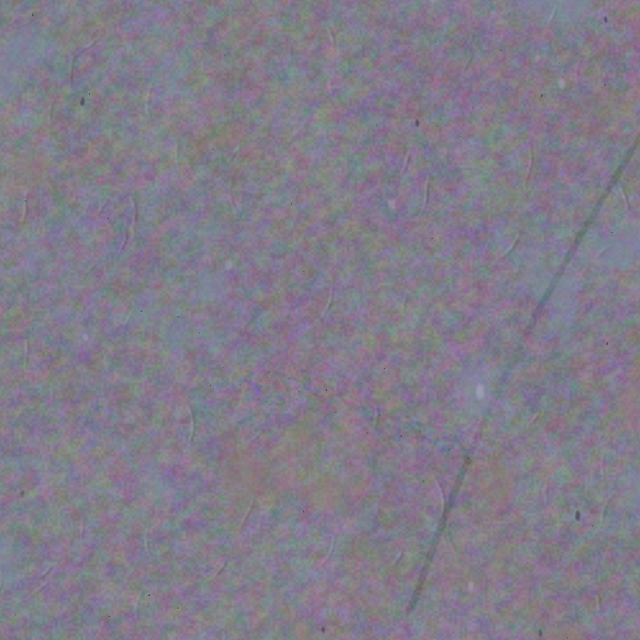
Give the GLSL for this texture, as a Shadertoy shader.

```glsl
// Weathered grey-violet surface: mottled pastel chroma, faint scratches, specks and stains.

const vec3 BASE_COLOR    = vec3(0.506, 0.486, 0.543);
const vec3 MAGENTA_AXIS  = vec3(0.038, -0.056, 0.044);  // magenta against green
const vec3 BLUE_AXIS     = vec3(-0.042, 0.006, 0.046);  // blue against tan
const vec3 PALE_BLUE     = vec3(0.50, 0.55, 0.63);
const vec3 OCHRE         = vec3(0.53, 0.49, 0.44);
const vec3 DARK_STAIN    = vec3(0.30, 0.26, 0.34);
const vec3 PALE_STAIN    = vec3(0.66, 0.65, 0.73);
const vec3 GREEN_SPECK   = vec3(0.20, 0.43, 0.32);
const vec3 RED_SPECK     = vec3(0.70, 0.43, 0.45);
const vec3 BLACK_SPECK   = vec3(0.16, 0.19, 0.20);
const float MOTTLE_SCALE = 58.0;
const float PATCH_SCALE  = 8.0;
const float LIGHT_AMOUNT = 0.050;
const float GRAIN_AMOUNT = 0.030;
const float PI = 3.14159;

vec3 hash3(vec2 p) {
    vec3 q = fract(vec3(p.xyx) * vec3(0.1031, 0.1030, 0.0973));
    q += dot(q, q.yxz + 33.33);
    return fract((q.xxy + q.yzz) * q.zyx);
}

// Three independent smooth noises in -1..1
vec3 noise3(vec2 p) {
    vec2 cell = floor(p), f = fract(p);
    f = f * f * (3.0 - 2.0 * f);
    vec3 low = mix(hash3(cell), hash3(cell + vec2(1, 0)), f.x);
    vec3 high = mix(hash3(cell + vec2(0, 1)), hash3(cell + vec2(1, 1)), f.x);
    return mix(low, high, f.y) * 2.0 - 1.0;
}

mat2 rotation(float a) {
    return mat2(cos(a), sin(a), -sin(a), cos(a));
}

float segmentDistance(vec2 p, vec2 a, vec2 b) {
    vec2 d = b - a;
    return length(p - a - d * clamp(dot(p - a, d) / dot(d, d), 0.0, 1.0));
}

// Broken patch of debris crossing the lower middle
float debrisMask(vec2 uv) {
    float d = min(segmentDistance(uv, vec2(0.40, 0.40), vec2(0.50, 0.39)),
                  segmentDistance(uv, vec2(0.50, 0.38), vec2(0.73, 0.30)));
    return exp(-d * d * 500.0);
}

vec3 addSpecks(vec3 color, vec2 uv, float scale, float density) {
    vec2 home = floor(uv * scale);
    for (int y = -1; y <= 1; y++)
    for (int x = -1; x <= 1; x++) {
        vec2 cell = home + vec2(x, y);
        vec3 place = hash3(cell + scale), kind = hash3(cell + 311.0);
        vec2 center = (cell + place.xy) / scale;
        float chance = density * (1.0 + 9.0 * debrisMask(center));
        vec2 d = rotation(kind.z * PI) * (uv - center) * vec2(1.0, 1.0 + kind.x);
        float radius = mix(0.0014, 0.0042, kind.x * kind.x);
        float cover = smoothstep(radius, radius * 0.25, length(d)) * step(place.z, chance);
        vec3 tint = kind.y < 0.48 ? GREEN_SPECK : (kind.y < 0.80 ? RED_SPECK : BLACK_SPECK);
        color = mix(color, tint, cover * mix(0.3, 0.85, kind.z));
    }
    return color;
}

vec3 addStains(vec3 color, vec2 uv, float scale) {
    vec2 home = floor(uv * scale);
    for (int y = -1; y <= 1; y++)
    for (int x = -1; x <= 1; x++) {
        vec2 cell = home + vec2(x, y);
        vec3 place = hash3(cell + 57.0), kind = hash3(cell + 143.0);
        vec2 d = uv - (cell + place.xy) / scale;
        d.x *= 1.0 + kind.x;
        d += noise3(uv * 110.0).xy * 0.002;
        float radius = mix(0.007, 0.018, kind.z * kind.z);
        float cover = smoothstep(radius, radius * 0.3, length(d)) * step(place.z, 0.17);
        color = mix(color, kind.y < 0.6 ? DARK_STAIN : PALE_STAIN, cover * mix(0.35, 0.75, kind.x));
    }
    return color;
}

// Short curved scratches, each a dark stroke with a light rim
float scratches(vec2 uv, float scale) {
    float sum = 0.0;
    vec2 home = floor(uv * scale);
    for (int y = -1; y <= 1; y++)
    for (int x = -1; x <= 1; x++) {
        vec2 cell = home + vec2(x, y);
        vec3 place = hash3(cell + 83.0), kind = hash3(cell + 229.0);
        vec2 d = rotation(mix(-0.3, 0.75, kind.x)) * (uv - (cell + place.xy) / scale);
        d.x += sin(d.y * 70.0 + kind.z * 6.0) * 0.004;
        float taper = smoothstep(mix(0.02, 0.055, kind.y), 0.0, abs(d.y));
        float stroke = smoothstep(0.0035, 0.0, abs(d.x + 0.0025)) - smoothstep(0.0035, 0.0, abs(d.x - 0.0025));
        sum += stroke * taper * step(place.z, 0.38) * mix(0.4, 1.0, kind.z);
    }
    return sum;
}

// Long bent crack climbing to the right edge
float longCrack(vec2 uv) {
    float t = (uv.y - 0.036) / 0.75;
    float path = 0.638 + 0.362 * t - 0.03 * sin(PI * t);
    float extent = smoothstep(-0.01, 0.03, t) * smoothstep(1.08, 1.0, t);
    float wear = mix(0.35, 1.0, smoothstep(0.03, 0.2, abs(t - 0.5)));
    return smoothstep(0.009, 0.003, abs(uv.x - path)) * extent * wear;
}

void mainImage(out vec4 fragColor, in vec2 fragCoord) {
    vec2 uv = fragCoord / iResolution.y;

    // Layered mottling, slightly drawn out along a diagonal
    vec2 slant = rotation(-0.6) * uv * vec2(1.0, 1.0);
    vec3 broad = noise3(uv * PATCH_SCALE + 4.0) + 0.5 * noise3(uv * PATCH_SCALE * 2.7 + 19.0);
    vec3 mottle = noise3(slant * vec2(1.0, 1.3) * MOTTLE_SCALE + 90.0)
                + 0.6 * noise3(rotation(0.9) * uv * MOTTLE_SCALE * 2.1 + 170.0);
    vec3 fine = noise3(uv * 250.0 + 7.0);
    vec3 tone = 0.25 * broad + 0.72 * mottle + 0.22 * fine;
    vec3 color = BASE_COLOR + MAGENTA_AXIS * tone.x + BLUE_AXIS * tone.y;
    color += LIGHT_AMOUNT * (0.25 * broad.z + 0.5 * mottle.z) + GRAIN_AMOUNT * fine.z;

    // Soft clouds of pale blue and ochre
    color = mix(color, PALE_BLUE, 0.45 * smoothstep(0.45, 1.1, broad.y));
    color = mix(color, OCHRE, 0.40 * smoothstep(0.55, 1.2, -broad.y));

    // Wear and debris
    color += 0.055 * scratches(uv, 11.0);
    color -= longCrack(uv) * vec3(0.075, 0.045, 0.055);
    color += debrisMask(uv) * 0.05 * noise3(rotation(0.35) * uv * vec2(90.0, 170.0));
    color = addStains(color, uv, 10.0);
    color = addSpecks(color, uv, 48.0, 0.055);

    fragColor = vec4(clamp(color, 0.0, 1.0), 1.0);
}
```
